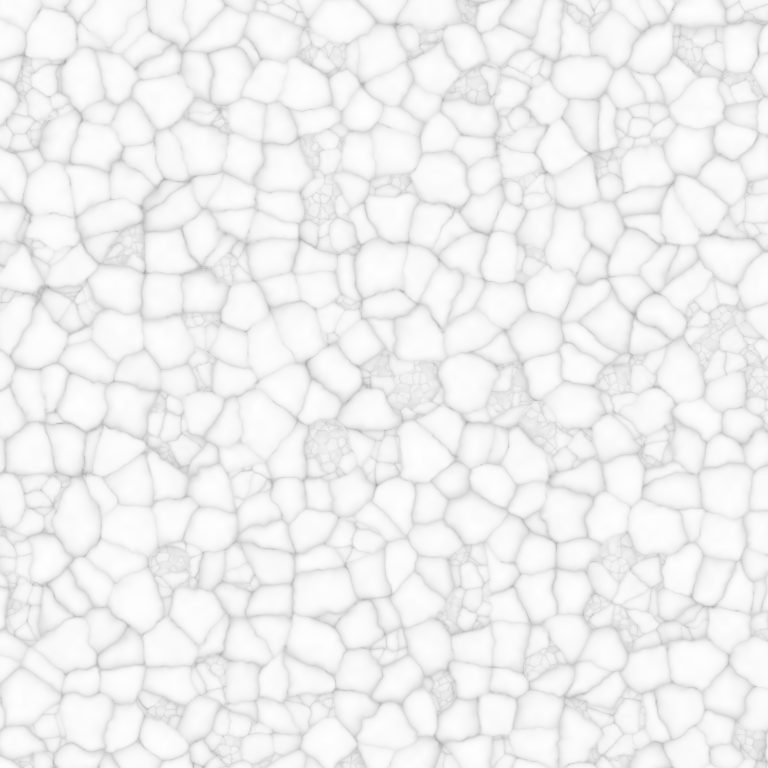
Give the GLSL for this texture map, as a Shadertoy shader.

```glsl
// Bed of crushed white stones with soft occlusion in the gaps and grit between.

const float STONE_SCALE  = 20.5;   // cells across the canvas
const float PEBBLE_SCALE = 36.0;
const float GRIT_SCALE   = 85.0;
const float STONE_TOP    = 0.988;  // grey of the lit tops
const float PEBBLE_TOP   = 0.978;
const float GRIT_TOP     = 0.955;
const float BED_TONE     = 0.925;
const float SIZE_SPREAD  = 0.40;   // difference between big and small stones
const float ROUNDNESS    = 18.0;   // lower gives rounder corners
const float WOBBLE       = 0.20;   // bending of the outlines
const float GAP_MIN      = -0.04;  // below zero the stones touch
const float GAP_MAX      = 0.03;
const float SHADE_MIN    = 0.035;  // darkness of the seam between two stones
const float SHADE_MAX    = 0.185;
const float SHADE_LIMIT  = 0.24;
const float WIDTH_HIGH   = 0.025;  // shadow reach on the higher stone
const float WIDTH_LOW    = 0.105;  // shadow reach on the lower stone

vec3 hash3(vec2 p) {
    vec3 q = vec3(dot(p, vec2(127.1, 311.7)),
                  dot(p, vec2(269.5, 183.3)),
                  dot(p, vec2(419.2, 371.9)));
    return fract(sin(q) * 43758.5453);
}

// Smooth value noise, three channels
vec3 noise3(vec2 p) {
    vec2 i = floor(p), f = fract(p);
    f = f * f * (3.0 - 2.0 * f);
    return mix(mix(hash3(i), hash3(i + vec2(1, 0)), f.x),
               mix(hash3(i + vec2(0, 1)), hash3(i + vec2(1, 1)), f.x), f.y);
}

// Weighted Voronoi packing: x = depth inside a stone, y = shade of the seams
vec2 packing(vec2 p, float missingShare, float gap) {
    vec2 base = floor(p);
    vec2 ownCell = base, ownSite = base;
    float ownPower = 1e3;
    for (int y = -2; y <= 2; y++)
    for (int x = -2; x <= 2; x++) {
        vec2 cell = base + vec2(x, y);
        vec3 h = hash3(cell);
        vec2 site = cell + h.xy;
        float power = dot(p - site, p - site) - SIZE_SPREAD * h.z * h.z;
        if (power < ownPower) {
            ownPower = power;
            ownCell = cell;
            ownSite = site;
        }
    }

    // Per stone: x decides whether it is missing, y is its height
    vec2 own = hash3(ownCell + 57.3).xy;
    bool missing = own.x < missingShare;
    float sum = 1e-6, shade = 0.0;
    for (int y = -2; y <= 2; y++)
    for (int x = -2; x <= 2; x++) {
        vec2 cell = base + vec2(x, y);
        vec2 other = hash3(cell + 57.3).xy;
        if (cell == ownCell || (missing && other.x < missingShare)) continue;
        vec3 h = hash3(cell);
        vec2 site = cell + h.xy;
        float power = dot(p - site, p - site) - SIZE_SPREAD * h.z * h.z;
        float border = (power - ownPower) / (2.0 * max(length(site - ownSite), 0.08));
        sum += exp(-ROUNDNESS * border);

        // Each pair has its own seam; the lower stone takes the wider shadow
        float seam = hash3(cell + ownCell + 11.7).x;
        float reach = mix(WIDTH_HIGH, WIDTH_LOW, 0.5 + 0.5 * (other.y - own.y));
        shade += mix(SHADE_MIN, SHADE_MAX, seam) * exp(-border / reach);
    }
    float dist = -log(sum) / ROUNDNESS;
    shade = SHADE_LIMIT * (1.0 - exp(-shade / SHADE_LIMIT));
    return vec2((missing ? -abs(dist) : dist) - gap, shade);
}

// Lays one size of stones over the tone below
float addLayer(float below, vec2 uv, float scale, float missingShare, float top, float strength) {
    vec2 p = uv * scale + scale * 1.37;
    p += WOBBLE * (noise3(p * 2.1).xy - 0.5);
    p += 0.3 * WOBBLE * (noise3(p * 5.7 + 9.0).xy - 0.5);
    vec3 vary = noise3(p * 1.4 + 31.0);
    vec2 stone = packing(p, missingShare, mix(GAP_MIN, GAP_MAX, vary.x));

    float dome = 0.022 * exp(-max(stone.x, 0.0) / 0.16);
    float dents = 0.016 * (noise3(p * 4.0).z - 0.5) + 0.012 * (vary.z - 0.5);
    float tone = mix(below, top - dome + dents, smoothstep(-0.045, 0.045, stone.x));
    return tone - strength * stone.y;
}

void mainImage(out vec4 fragColor, in vec2 fragCoord) {
    vec2 uv = fragCoord / iResolution.y;

    // Dusty bed, then grit, pebbles and stones on top
    float tone = BED_TONE + 0.05 * (noise3(uv * 150.0).x - 0.5);
    tone = addLayer(tone, uv, GRIT_SCALE, 0.3, GRIT_TOP, 0.4);
    tone = addLayer(tone, uv, PEBBLE_SCALE, 0.3, PEBBLE_TOP, 0.65);
    tone = addLayer(tone, uv, STONE_SCALE, 0.23, STONE_TOP, 1.0);

    fragColor = vec4(vec3(clamp(tone, 0.0, 1.0)), 1.0);
}
```
